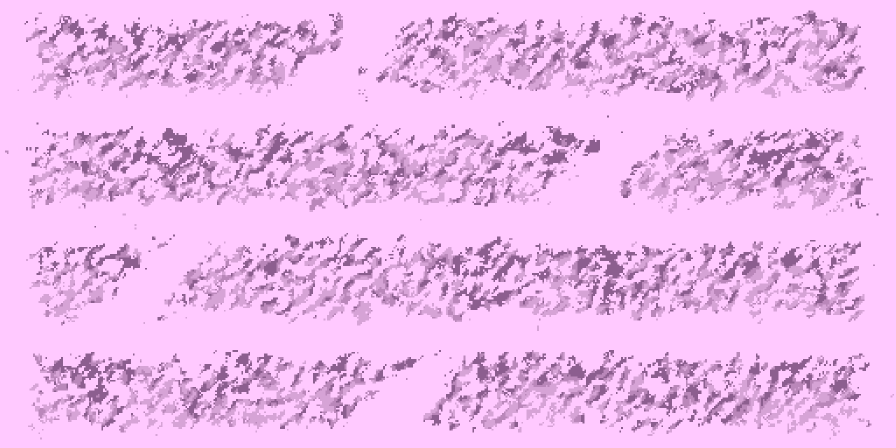
This pattern is drawn by a Shadertoy shader. Its source:

```glsl
const vec3 PAPER = vec3(1.00, 0.79, 1.00);
const vec3 LIGHT = vec3(0.84, 0.64, 0.84);
const vec3 MID   = vec3(0.73, 0.53, 0.73);
const vec3 DARK  = vec3(0.55, 0.37, 0.56);

const float ROWS = 4.0;
const float GRAIN_CELLS = 256.0;        // grain cells per canvas height
const float HALF_HEIGHT = 0.088;        // of one band
const vec2  SIDES = vec2(0.066, 1.957); // left and right ends of the bands
const float GAP_HALF = 0.052;
const float GAP_START = 0.58;
const float GAP_SHIFT = 0.572;          // gap offset from row to row
const float GAP_PERIOD = 1.58;
const float GAP_MARGIN = 0.2;
const vec2  GAP_SLANT = vec2(1.15, 0.65); // left and right edge of a gap
const float STROKE_ANGLE = 0.75;
const vec2  STROKE_FREQ = vec2(27.0, 54.0);
const float WARP = 0.012;
const float INK_LEVEL = 0.012;
const vec2  EDGE_FADE = vec2(-0.022, 0.03);
const vec2  TONE_LEVELS = vec2(-0.13, 0.145);
const int   SAMPLES = 2;

float hash(vec2 cell) {
    uvec2 u = uvec2(ivec2(cell)) * uvec2(1597u, 3571u);
    uint h = (u.x ^ (u.y << 8)) * 747796u + 28913u;
    h = (h ^ (h >> 15)) * 739981u;
    h = (h ^ (h >> 13)) * 277803u;
    h ^= h >> 16;
    return float(h & 65535u) / 65536.0;
}

vec2 gradient(vec2 cell) {
    float a = 6.28319 * hash(cell);
    return vec2(cos(a), sin(a));
}

float gradientNoise(vec2 p) {
    vec2 i = floor(p), f = p - i;
    vec2 w = f * f * f * (f * (f * 6.0 - 15.0) + 10.0);
    vec2 e = vec2(1.0, 0.0);
    float low  = mix(dot(gradient(i), f), dot(gradient(i + e), f - e), w.x);
    float high = mix(dot(gradient(i + e.yx), f - e.yx),
                     dot(gradient(i + e.xx), f - e.xx), w.x);
    return mix(low, high, w.y);
}

// Depth inside a band, positive within; v is the height above its centre
float bandDepth(vec2 p, float row, float v) {
    float wobble = 0.018 * gradientNoise(vec2(p.x * 5.0, row * 7.3 + 0.4))
                 + 0.026 * gradientNoise(p * 18.0 + 31.0);
    float depth = HALF_HEIGHT + wobble - abs(v);

    // Ragged outer ends
    float endShift = 0.035 * hash(vec2(row, 91.0));
    float ends = min(p.x - SIDES.x, SIDES.y - endShift - p.x) + wobble;

    // Slanted gap, stepping sideways with each row
    float gapX = GAP_MARGIN + mod(GAP_START + GAP_SHIFT * row, GAP_PERIOD);
    vec2 fromGap = p.x - gapX - GAP_SLANT * v;
    float gap = max(-fromGap.x, fromGap.y) - GAP_HALF + wobble;

    return min(depth, min(ends, gap) * 0.7);
}

vec3 chalk(vec2 p) {
    vec2 cell = floor(p * GRAIN_CELLS);
    p = (cell + 0.5) / GRAIN_CELLS;

    float row = floor((1.0 - p.y) * ROWS);
    float v = p.y - 1.0 + (row + 0.5) / ROWS;
    float depth = bandDepth(p, row, v);

    // Warped diagonal strokes
    vec2 bent = p + WARP * vec2(gradientNoise(p * 26.0), gradientNoise(p * 26.0 + 57.0));
    vec2 along = vec2(cos(STROKE_ANGLE), sin(STROKE_ANGLE));
    vec2 q = vec2(dot(bent, along), dot(bent, vec2(-along.y, along.x))) * STROKE_FREQ;
    float grain = hash(cell + 700.0) - 0.5;
    float ink = gradientNoise(q) + 0.45 * gradientNoise(p * 91.0)
              + 0.15 * gradientNoise(p * 9.0 + 211.0) + 0.27 * grain;
    float level = mix(0.75, INK_LEVEL, smoothstep(EDGE_FADE.x, EDGE_FADE.y, depth));

    // Tone: flat patches, darker towards the top, in loose clusters
    float tone = gradientNoise(q * 0.95 + 143.0) + 0.35 * gradientNoise(p * 80.0 + 19.0)
               + 0.6 * gradientNoise(p * 7.0 + 83.0)
               + 0.1 * (hash(cell + 1900.0) - 0.5) + 2.5 * v;

    vec3 colour = mix(LIGHT, MID, step(TONE_LEVELS.x, tone));
    colour = mix(colour, DARK, step(TONE_LEVELS.y, tone));
    return mix(PAPER, colour, step(level, ink));
}

void mainImage(out vec4 fragColor, in vec2 fragCoord) {
    // Average sub-samples to smooth the grain edges
    vec3 sum = vec3(0.0);
    for (int j = 0; j < SAMPLES; j++)
        for (int i = 0; i < SAMPLES; i++) {
            vec2 offset = (vec2(i, j) + 0.5) / float(SAMPLES) - 0.5;
            sum += chalk((fragCoord + offset) / iResolution.y);
        }
    fragColor = vec4(sum / float(SAMPLES * SAMPLES), 1.0);
}
```
